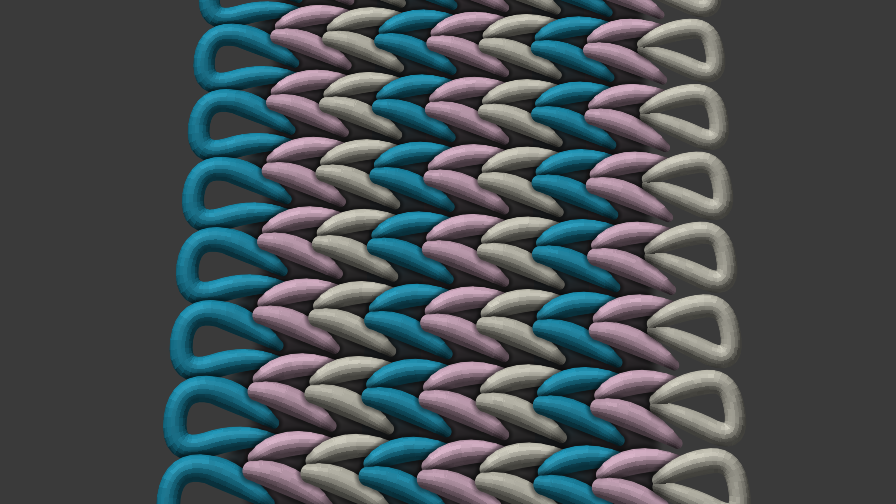
Give the GLSL for this pattern, as a Shadertoy shader.

```glsl
const vec3 BACKGROUND = vec3(0.228);
const vec3 BLUE  = vec3(0.11, 0.60, 0.74);
const vec3 PINK  = vec3(0.86, 0.70, 0.79);
const vec3 CREAM = vec3(0.83, 0.82, 0.76);
const vec3 REVERSE_SHADE = vec3(0.115, 0.11, 0.115);
const vec3 LIGHT = vec3(-0.342, 0.733, 0.587);

const float HORIZON = 7.31;       // distance of the vanishing line above the top
const float SPREAD = 0.14;        // panel width gained per unit of depth
const float ROW_DEPTH = 424.1;    // row density in perspective
const float FIRST_ROW = 7.363;
const float ROW_TILT = 0.36;      // rows dropped from left edge to right edge
const float FIRST_COLUMN = 0.138;
const float COLUMN_STEP = 0.1;
const float COLUMN_ASPECT = 0.785; // column step over row step
const float LAST_COLUMN = 7.0;    // column of the right edge loops
const float FACET_ANGLE = 0.36;
const float AMBIENT = 0.31;
const float CONTACT_SHADOW = 0.42;
const int SEGMENTS = 8;

// Control points: x, y, yarn radius
const vec3 RISING[3] = vec3[3](vec3(0.14, 0.06, 0.10), vec3(0.50, 0.34, 0.22), vec3(1.18, 0.27, 0.085));
const vec3 FALLING[3] = vec3[3](vec3(0.10, -0.10, 0.12), vec3(0.62, -0.13, 0.25), vec3(1.15, -0.49, 0.075));
const vec3 LEFT_LOOP[9] = vec3[9](
    vec3(1.15, -0.49, 0.075), vec3(0.65, -0.17, 0.23), vec3(0.30, -0.11, 0.175),
    vec3(-0.17, -0.04, 0.16), vec3(-0.20, -0.48, 0.16), vec3(-0.22, -0.97, 0.16),
    vec3(0.25, -0.81, 0.16), vec3(0.70, -0.65, 0.17), vec3(1.14, -0.70, 0.08));
const vec3 RIGHT_LOOP[9] = vec3[9](
    vec3(0.10, 0.03, 0.09), vec3(0.45, 0.26, 0.17), vec3(0.83, 0.31, 0.155),
    vec3(1.13, 0.35, 0.145), vec3(1.17, -0.02, 0.145), vec3(1.23, -0.45, 0.145),
    vec3(0.88, -0.33, 0.155), vec3(0.47, -0.16, 0.165), vec3(0.10, -0.06, 0.09));

// Nearest part of a yarn: edge distance, radius, signed side, across axis, segment
struct Yarn { float edge; float radius; float side; vec2 across; float segment; };

float hash(vec2 p) {
    vec3 q = fract(p.xyx * 0.1031);
    q += dot(q, q.yzx + 33.33);
    return fract((q.x + q.y) * q.z);
}

vec3 yarnColor(float column) {
    float i = mod(column + 1.0, 3.0);
    return i < 0.5 ? BLUE : (i < 1.5 ? PINK : CREAM);
}

Yarn noYarn() { return Yarn(1e3, 0.1, 0.0, vec2(0.0, 1.0), 0.0); }

// Follow a quadratic curve as a chain of tapered segments
void trace(inout Yarn yarn, vec2 p, vec3 a, vec3 b, vec3 c) {
    vec3 start = a;
    for (int i = 1; i <= SEGMENTS; i++) {
        float t = float(i) / float(SEGMENTS);
        vec3 end = mix(mix(a, b, t), mix(b, c, t), t);
        vec2 along = end.xy - start.xy;
        float h = clamp(dot(p - start.xy, along) / dot(along, along), 0.0, 1.0);
        vec3 near = mix(start, end, h);
        vec2 offset = p - near.xy;
        float edge = length(offset) - near.z;
        if (edge < yarn.edge) {
            vec2 across = normalize(vec2(-along.y, along.x));
            yarn = Yarn(edge, near.z, dot(offset, across) / near.z, across, float(i));
        }
        start = end;
    }
}

// Lay a shaded, faceted yarn over the canvas; alpha marks what can take its shadow
void paint(inout vec4 canvas, Yarn yarn, vec3 color, vec2 id, float pixel) {
    canvas.rgb *= 1.0 - CONTACT_SHADOW * canvas.a * (1.0 - smoothstep(0.0, 0.08, yarn.edge));
    float angle = asin(clamp(yarn.side, -1.0, 1.0));
    float facet = floor(angle / FACET_ANGLE);
    angle = mix(angle, (facet + 0.5) * FACET_ANGLE, 0.6);
    vec3 normal = vec3(yarn.across * sin(angle), cos(angle));
    float diffuse = max(dot(normal, LIGHT), 0.0);
    float gloss = pow(max(dot(normal, normalize(LIGHT + vec3(0.0, 0.0, 1.0))), 0.0), 10.0);
    float grain = 0.96 + 0.08 * hash(vec2(facet + 9.0, yarn.segment) + 13.0 * id);
    float tip = mix(0.55, 1.0, smoothstep(0.07, 0.13, yarn.radius));
    vec3 lit = (color * (AMBIENT + 0.60 * diffuse) * grain + 0.09 * gloss) * tip;
    float cover = 1.0 - smoothstep(-0.5 * pixel, 0.5 * pixel, yarn.edge);
    canvas = mix(canvas, vec4(lit, 1.0), cover);
}

void mainImage(out vec4 fragColor, in vec2 fragCoord) {
    // Perspective panel coordinates
    float x = (fragCoord.x - 0.5 * iResolution.x) / iResolution.y;
    float down = 1.0 - fragCoord.y / iResolution.y;
    float depth = down + HORIZON;
    float u = (x - 0.025 + 0.013 * down) / (SPREAD * depth) + 0.5;
    float row = ROW_DEPTH * (1.0 / FIRST_ROW - 1.0 / depth) - ROW_TILT * u;
    float column = (u - FIRST_COLUMN) / COLUMN_STEP;
    float pixel = 7.2 / iResolution.y;

    // Dim yarn on the reverse side, with a scalloped border
    float scallop = 0.2 * cos(6.28318 * row);
    float panel = smoothstep(-0.25, 0.1, column + scallop) * (1.0 - smoothstep(7.0, 7.25, column));
    float ridge = pow(sin(3.14159 * column), 2.0) * (0.5 + 0.5 * cos(6.28318 * (row - 0.1)));
    vec3 reverse = REVERSE_SHADE + yarnColor(floor(column)) * (0.03 + 0.20 * ridge);
    vec4 canvas = vec4(mix(BACKGROUND, reverse, panel), panel);

    for (int j = 0; j < 2; j++) {
        float n = floor(row) + float(j);
        float y = n - row;
        if (column < 1.5) {
            Yarn loop = noYarn();
            vec2 p = vec2((column + 1.0) * COLUMN_ASPECT, y);
            for (int i = 0; i < 8; i += 2) trace(loop, p, LEFT_LOOP[i], LEFT_LOOP[i + 1], LEFT_LOOP[i + 2]);
            paint(canvas, loop, BLUE, vec2(1.0, n + 9.0), pixel);
        }
        // Chevron stitches, each lying over the tips of the one before
        for (int i = -1; i <= 1; i++) {
            float k = floor(column) + float(i);
            if (k < 0.0 || k >= LAST_COLUMN) continue;
            vec2 p = vec2((column - k) * COLUMN_ASPECT, y);
            vec2 id = vec2(k + 2.0, n + 9.0);
            Yarn upper = noYarn(), lower = noYarn();
            trace(upper, p, RISING[0], RISING[1], RISING[2]);
            paint(canvas, upper, yarnColor(k), id, pixel);
            trace(lower, p, FALLING[0], FALLING[1], FALLING[2]);
            paint(canvas, lower, yarnColor(k), id + 0.5, pixel);
        }
        if (column > LAST_COLUMN - 1.0) {
            Yarn loop = noYarn();
            vec2 p = vec2((column - LAST_COLUMN) * COLUMN_ASPECT, y);
            for (int i = 0; i < 8; i += 2) trace(loop, p, RIGHT_LOOP[i], RIGHT_LOOP[i + 1], RIGHT_LOOP[i + 2]);
            paint(canvas, loop, yarnColor(LAST_COLUMN), vec2(12.0, n + 9.0), pixel);
        }
    }
    fragColor = vec4(canvas.rgb, 1.0);
}
```
